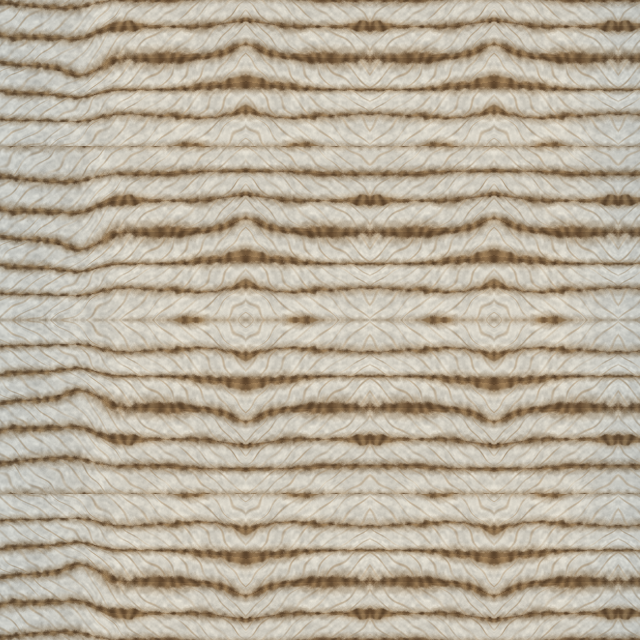
Reproduce this texture procedurally as a Shadertoy shader.

```glsl
const vec3 WOOL   = vec3(0.825, 0.808, 0.762);
const vec3 SHADE  = vec3(0.660, 0.590, 0.490);
const vec3 TAN    = vec3(0.600, 0.485, 0.340);
const vec3 PIT    = vec3(0.370, 0.275, 0.180);
const vec3 CREASE = vec3(0.640, 0.535, 0.400);
const vec3 COOL   = vec3(0.940, 0.965, 0.995);

const float AXIS_X      = 0.384;  // first vertical mirror line
const float HALF_PERIOD = 0.194;  // distance between mirror lines
const float TILE_HEIGHT = 0.272;
const float STRANDS     = 6.0;    // strands in one tile
const float TWIST_PITCH = 0.027;
const float TWIST_LEAN  = 1.7;
const float RIB_PITCH   = 0.019;
const float FUZZ        = 0.11;

// Per gap: centre of opening, its radius, extra half width, base half width
const vec4 GAPS[7] = vec4[7](
    vec4(0.088, 0.030, 0.20, -0.11),
    vec4(0.000, 0.028, 0.08,  0.03),
    vec4(0.000, 0.045, 0.16,  0.05),
    vec4(0.105, 0.050, 0.10,  0.05),
    vec4(0.194, 0.030, 0.14,  0.05),
    vec4(0.120, 0.050, 0.05,  0.04),
    vec4(0.090, 0.040, 0.05, -0.02));

float hash(vec2 p) {
    vec3 q = fract(p.xyx * 0.1031);
    q += dot(q, q.yzx + 33.33);
    return fract((q.x + q.y) * q.z);
}

float noise(vec2 p) {
    vec2 i = floor(p), f = fract(p);
    f = f * f * (3.0 - 2.0 * f);
    return mix(mix(hash(i), hash(i + vec2(1, 0)), f.x),
               mix(hash(i + vec2(0, 1)), hash(i + vec2(1, 1)), f.x), f.y);
}

float fbm(vec2 p) {
    float sum = 0.0, amp = 0.5;
    for (int i = 0; i < 3; i++) {
        sum += amp * noise(p);
        p = p * 2.03 + 17.0;
        amp *= 0.5;
    }
    return sum / 0.875;
}

// Mirrored to the right of the axis, running on freely to the left
float mirrorX(float x) {
    float right = abs(mod(x - AXIS_X + HALF_PERIOD, 2.0 * HALF_PERIOD) - HALF_PERIOD);
    return x < AXIS_X ? AXIS_X - x : right;
}

// Strand coordinate: whole numbers are the gaps
float strandRow(float m, float t) {
    float bend = 0.34 * exp(-m / 0.055);
    bend -= 0.42 * smoothstep(0.20, 0.27, m) * (1.0 - smoothstep(0.30, 0.40, m));
    bend += 0.45 * (noise(vec2(m * 16.0, t * 5.0 + 3.0)) - 0.5);
    return STRANDS * t - bend * 4.0 * t * (1.0 - t);
}

void mainImage(out vec4 fragColor, in vec2 fragCoord) {
    vec2 uv = fragCoord / iResolution.xy;

    // Fold the canvas into one tile
    float m = mirrorX(uv.x);
    float t = fract(abs(uv.y - 0.5) / TILE_HEIGHT);
    vec2 cell = vec2(m, t * TILE_HEIGHT);
    float row = clamp(strandRow(m, t), 0.0, STRANDS);

    // Nearest gap and position across the strand
    float gap = floor(row + 0.5);
    float strand = min(floor(row), STRANDS - 1.0);
    float across = row - strand - 0.5;
    float grain = fbm(cell * 150.0);
    float patches = noise(vec2(m * 28.0, gap * 7.3 + 2.0));

    // Twist of the plies, bent towards the strand edges
    float phase = m / TWIST_PITCH + TWIST_LEAN * across + 1.2 * across * across * across
                + 0.7 * noise(cell * 38.0) + hash(vec2(strand, 5.0));
    float ply = abs(fract(phase) - 0.5) * 2.0;

    // Distance from the edge of the gap, with lobes and fuzz
    vec4 g = GAPS[int(gap)];
    float opening = (m - g.x) / g.y;
    float halfWidth = g.w + g.z * exp(-opening * opening) + 0.08 * (patches - 0.4);
    float edge = abs(row - gap) - halfWidth - 0.05 * (0.5 - ply) + FUZZ * (grain - 0.5);

    // Rounded strand with creases and fibres
    vec3 color = mix(SHADE, WOOL, smoothstep(-0.04, 0.27, edge));
    float crease = smoothstep(0.70, 1.0, ply) * (0.2 + 0.6 * noise(cell * 55.0 + 9.0));
    color = mix(color, CREASE, 0.75 * crease);
    float fibre = noise(vec2(phase * 5.0, across * 5.0 + strand * 11.0 - m * 60.0));
    color *= 1.0 + 0.09 * (fibre - 0.5) + 0.17 * (grain - 0.5);
    color *= 1.0 + 0.07 * (noise(cell * 22.0) - 0.5);

    // Ribbed hollow behind the strands
    float rib = 0.5 + 0.5 * cos(6.2832 * (m / RIB_PITCH + 0.8 * noise(cell * 40.0)));
    float lit = rib * (0.4 + 0.5 * patches) + 0.25 * step(gap, row);
    vec3 hollow = mix(PIT, TAN, clamp(lit, 0.0, 1.0)) * (0.85 + 0.3 * grain);
    color = mix(hollow, color, smoothstep(-0.06, 0.06, edge));

    // Cooler light at both sides
    float side = max(1.0 - smoothstep(0.0, 0.24, uv.x), smoothstep(0.86, 1.0, uv.x));
    color *= mix(vec3(1.0), COOL, side);
    fragColor = vec4(color, 1.0);
}
```
